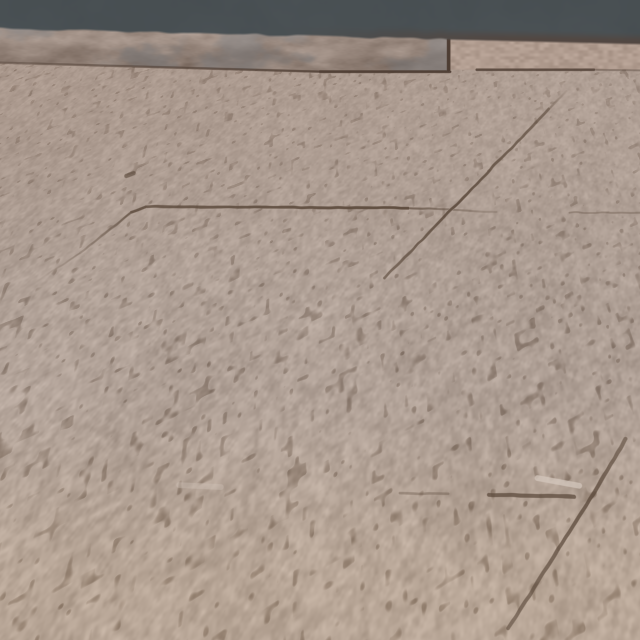
This texture is drawn by a WebGL 2 fragment shader. Its source:

```glsl
#version 300 es
precision highp float;
// Speckled pavement below a dark wall and a weathered curb, with thin cracks.
// Grain is value noise on a foreshortened ground plane; cracks are soft
// segment distances whose course wobbles and whose strength fades at the ends.
uniform vec2 u_resolution;
out vec4 fragColor;

const vec3 WALL = vec3(0.285, 0.312, 0.325);
const vec3 RUST = vec3(0.33, 0.27, 0.24);
const vec3 CURB = vec3(0.56, 0.495, 0.455);
const vec3 CURB_PALE = vec3(0.69, 0.61, 0.56);
const vec3 GROUND_FAR = vec3(0.675, 0.605, 0.56);
const vec3 GROUND_MID = vec3(0.69, 0.63, 0.59);
const vec3 GROUND_NEAR = vec3(0.72, 0.65, 0.59);
const vec3 CRACK = vec3(0.36, 0.29, 0.235);
const vec3 CHALK = vec3(0.83, 0.78, 0.74);

float hash(vec2 cell) {
    uvec2 q = uvec2(ivec2(cell)) * uvec2(1597334677u, 3812015801u);
    uint n = (q.x ^ q.y) * 1597334677u;
    n = (n ^ (n >> 15)) * 2246822519u;
    return float((n ^ (n >> 13)) >> 8) / 16777216.0;
}

float noise(vec2 p) {
    vec2 i = floor(p), f = fract(p);
    f = f * f * (3.0 - 2.0 * f);
    return mix(mix(hash(i), hash(i + vec2(1, 0)), f.x),
               mix(hash(i + vec2(0, 1)), hash(i + vec2(1, 1)), f.x), f.y);
}

float fbm(vec2 p) {
    float sum = 0.0, amp = 0.5;
    for (int i = 0; i < 4; i++) {
        sum += amp * noise(p);
        p = mat2(1.6, 1.2, -1.2, 1.6) * p + 7.3;
        amp *= 0.5;
    }
    return sum / 0.9375;
}

// Coverage of a soft line from a to b; strength runs from s.x to s.y.
float stroke(vec2 p, vec2 a, vec2 b, float halfWidth, vec2 s) {
    vec2 d = b - a;
    float t = clamp(dot(p - a, d) / dot(d, d), 0.0, 1.0);
    float dist = length(p - a - d * t);
    float soft = max(0.0013, 0.7 / u_resolution.y);
    return mix(s.x, s.y, t) * (1.0 - smoothstep(halfWidth - soft, halfWidth + soft, dist));
}

// Smooth step centred on an edge.
float above(float value, float edge, float soft) {
    return smoothstep(edge - soft, edge + soft, value);
}

vec3 pavement(vec2 p) {
    vec3 col = mix(GROUND_NEAR, GROUND_MID, smoothstep(0.05, 0.42, p.y));
    col = mix(col, GROUND_FAR, smoothstep(0.5, 0.9, p.y) * (1.0 - 0.6 * p.x));
    // Broad stains
    col += 0.055 * (fbm(p * vec2(4.0, 5.0) + 3.0) - 0.5);
    // Foreshortened, slanted grain
    float depth = 1.0 / (2.0 - p.y);
    vec2 ground = vec2((p.x - 0.5) * 170.0, 260.0) * depth;
    ground.y -= 0.45 * ground.x;
    float grain = noise(ground) * 0.6 + noise(ground * 1.9 + 31.0) * 0.4;
    float patches = noise(ground * 0.4 + 11.0);
    float contrast = mix(1.0, 0.65, smoothstep(0.3, 0.9, p.y));
    col += contrast * (0.13 * (grain - 0.5) + 0.035 * (patches - 0.5));
    // Sparse dark chips
    float chips = smoothstep(0.74, 0.95, noise(ground * 0.85 + 57.0));
    return col - contrast * chips * vec3(0.13, 0.135, 0.14);
}

vec3 curb(vec2 p, float pale) {
    float mottling = fbm(p * vec2(24.0, 60.0));
    vec3 worn = CURB + 0.24 * (mottling - 0.5);
    worn = mix(worn, vec3(0.47, 0.46, 0.46), 0.6 * above(fbm(p * vec2(13.0, 22.0) + 9.0), 0.56, 0.1));
    float topLight = smoothstep(0.915, 0.95, p.y + 0.02 * p.x);
    worn += 0.07 * topLight;
    vec3 fresh = CURB_PALE + 0.09 * (noise(p * vec2(130.0, 210.0)) - 0.5);
    return mix(worn, fresh, pale);
}

float cracks(vec2 p) {
    p += 0.0016 * (vec2(noise(p * 70.0), noise(p * 70.0 + 19.0)) - 0.5);
    // Long upper joint with its bent left end
    float c = stroke(p, vec2(0.05, 0.555), vec2(0.125, 0.604), 0.0013, vec2(0.0, 0.35));
    c = max(c, stroke(p, vec2(0.125, 0.604), vec2(0.205, 0.668), 0.0017, vec2(0.3, 0.75)));
    c = max(c, stroke(p, vec2(0.205, 0.668), vec2(0.228, 0.677), 0.0021, vec2(0.85)));
    c = max(c, stroke(p, vec2(0.228, 0.677), vec2(0.638, 0.675), 0.0022, vec2(0.8, 0.95)));
    c = max(c, stroke(p, vec2(0.638, 0.675), vec2(0.775, 0.669), 0.0016, vec2(0.7, 0.2)));
    c = max(c, stroke(p, vec2(0.89, 0.668), vec2(1.0, 0.667), 0.0014, vec2(0.35)));
    // Upper diagonal
    c = max(c, stroke(p, vec2(0.885, 0.858), vec2(0.852, 0.823), 0.0016, vec2(0.1, 0.55)));
    c = max(c, stroke(p, vec2(0.858, 0.83), vec2(0.71, 0.677), 0.0021, vec2(0.65, 0.9)));
    c = max(c, stroke(p, vec2(0.71, 0.677), vec2(0.601, 0.566), 0.0021, vec2(0.9, 0.65)));
    // Lower diagonal and joint
    c = max(c, stroke(p, vec2(0.977, 0.314), vec2(0.925, 0.225), 0.0031, vec2(0.6, 0.8)));
    c = max(c, stroke(p, vec2(0.925, 0.225), vec2(0.794, 0.018), 0.003, vec2(0.8, 0.6)));
    c = max(c, stroke(p, vec2(0.764, 0.227), vec2(0.897, 0.224), 0.0031, vec2(0.75)));
    c = max(c, stroke(p, vec2(0.625, 0.229), vec2(0.70, 0.228), 0.002, vec2(0.35)));
    // Small chip
    return max(c, stroke(p, vec2(0.197, 0.725), vec2(0.209, 0.729), 0.0033, vec2(0.65)));
}

void main() {
    vec2 p = gl_FragCoord.xy / u_resolution;
    float wobble = 0.004 * (noise(vec2(p.x * 45.0, 2.0)) - 0.5);
    float pale = above(p.x, 0.702, 0.0015);
    float curbBase = max(0.902 - 0.028 * p.x, 0.888) + 0.003 * pale;
    float wallBase = 0.955 - 0.024 * p.x + wobble * (1.0 - pale);

    vec3 col = mix(pavement(p), CRACK, cracks(p));
    // Pale scuffs
    float scuff = stroke(p, vec2(0.84, 0.253), vec2(0.905, 0.241), 0.0045, vec2(0.75));
    scuff = max(scuff, stroke(p, vec2(0.28, 0.242), vec2(0.345, 0.239), 0.0045, vec2(0.35)));
    col = mix(col, CHALK, scuff);

    // Curb, its lower seam and end joint
    col = mix(col, curb(p, pale), above(p.y, curbBase, 0.0018));
    float seam = stroke(p, vec2(0.0, 0.902), vec2(0.5, 0.888), 0.0018, vec2(0.45, 0.8));
    seam = max(seam, stroke(p, vec2(0.5, 0.888), vec2(0.703, 0.888), 0.0022, vec2(0.9)));
    seam = max(seam, stroke(p, vec2(0.745, 0.891), vec2(0.928, 0.891), 0.002, vec2(0.8)));
    seam = max(seam, stroke(p, vec2(0.928, 0.891), vec2(1.0, 0.89), 0.0015, vec2(0.4)));
    seam = max(seam, stroke(p, vec2(0.701, 0.89), vec2(0.701, 0.938), 0.0028, vec2(0.95)));
    col = mix(col, vec3(0.29, 0.225, 0.185), seam);

    // Wall with a rusty lower edge on the right
    float rust = (1.0 - smoothstep(0.002, 0.02, p.y - wallBase)) * smoothstep(0.4, 0.85, p.x);
    vec3 wall = mix(WALL + 0.02 * (fbm(p * 18.0) - 0.5), RUST, 0.8 * rust);
    col = mix(col, wall, above(p.y, wallBase, 0.0025));
    fragColor = vec4(col, 1.0);
}
```
